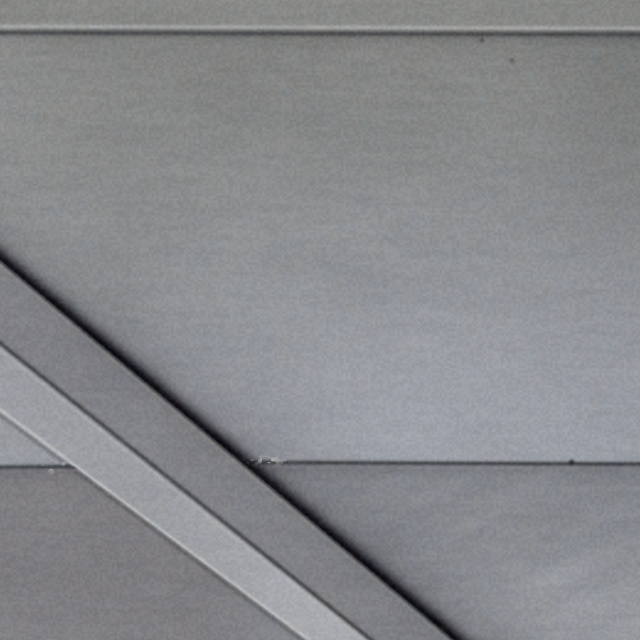
Write a Shadertoy shader that draws this texture.

```glsl
// Beam edges: height at the left side, downward slope
const vec2 BEAM_TOP = vec2(0.594, 0.837);
const vec2 BEAM_RIDGE = vec2(0.464, 0.800);
const vec2 BEAM_BOTTOM = vec2(0.359, 0.746);
// Seams: height at the left side, upward slope
const vec2 TOP_SEAM = vec2(0.9585, -0.003);
const vec2 LEFT_SEAM = vec2(0.271, 0.010);
const vec2 RIGHT_SEAM = vec2(0.280, -0.004);

const vec3 PANEL_HIGH = vec3(0.505, 0.510, 0.505);
const vec3 PANEL_LOW = vec3(0.615, 0.630, 0.660);
const vec3 LOWER_PANEL = vec3(0.520, 0.530, 0.550);
const vec3 TOP_STRIP = vec3(0.530, 0.535, 0.525);
const vec3 UPPER_FACE = vec3(0.505, 0.508, 0.528);
const vec3 LOWER_FACE = vec3(0.600, 0.607, 0.625);
const vec3 SHADOW = vec3(0.065, 0.060, 0.085);
const vec3 GROOVE = vec3(0.230, 0.235, 0.250);
const vec3 HIGHLIGHT = vec3(0.740, 0.745, 0.745);
const float GRAIN = 0.050;
const float BRUSHING = 0.035;
const float MOTTLE = 0.040;

float hash(vec2 p) {
    vec3 q = fract(vec3(p.xyx) * 0.1031);
    q += dot(q, q.yzx + 33.33);
    return fract((q.x + q.y) * q.z);
}

float noise(vec2 p) {
    vec2 cell = floor(p), f = fract(p);
    f = f * f * (3.0 - 2.0 * f);
    return mix(mix(hash(cell), hash(cell + vec2(1, 0)), f.x),
               mix(hash(cell + vec2(0, 1)), hash(cell + vec2(1, 1)), f.x), f.y);
}

float fbm(vec2 p) {
    float sum = 0.0, weight = 0.5;
    for (int i = 0; i < 4; i++) {
        sum += weight * noise(p);
        p = p * 2.03 + 17.1;
        weight *= 0.5;
    }
    return sum / 0.9375;
}

// Positive above the edge
float edgeDistance(vec2 p, vec2 edge) {
    return (p.y - edge.x + edge.y * p.x) * inversesqrt(1.0 + edge.y * edge.y);
}

float seamDistance(vec2 p, vec2 seam) {
    return p.y - seam.x - seam.y * p.x;
}

// Soft line of the given half width
float line(float d, float width) {
    return exp(-d * d / (width * width));
}

// Short frayed marks around a point
float scuffs(vec2 p, vec2 centre, vec2 size) {
    vec2 q = (p - centre) / size;
    return smoothstep(0.52, 0.72, noise(p * vec2(150.0, 260.0))) * exp(-dot(q, q));
}

vec3 wall(vec2 p, float beamDistance) {
    // Main panel brightens downward and to the right
    float light = smoothstep(0.98, 0.27, p.y);
    vec3 color = mix(PANEL_HIGH, PANEL_LOW, light * mix(0.72, 1.0, smoothstep(0.1, 0.7, p.x)));
    color += 0.035 * exp(-4.0 * p.x) * smoothstep(0.5, 0.75, p.y);
    color -= 0.035 * smoothstep(0.75, 1.05, p.x) * smoothstep(0.25, 0.6, p.y);

    // Lower panel, with slanted streaks on its right part
    float lowSeam = p.x < 0.25 ? seamDistance(p, LEFT_SEAM) : seamDistance(p, RIGHT_SEAM);
    vec3 lower = LOWER_PANEL + 0.07 * smoothstep(0.25, 0.0, p.y) * smoothstep(0.5, 0.9, p.x);
    lower += 0.05 * (fbm(vec2(p.x * 5.0 + p.y * 7.0, p.y * 42.0 - p.x * 20.0)) - 0.5)
           * smoothstep(0.4, 0.6, p.x);
    lower = mix(lower, vec3(0.49, 0.485, 0.50), smoothstep(0.5, 0.3, p.x));
    color = mix(lower, color, smoothstep(-0.004, 0.002, lowSeam));
    color = mix(color, GROOVE, 0.78 * line(lowSeam + 0.001, 0.0038));
    color -= 0.045 * exp(-abs(lowSeam + 0.012) * 90.0);

    // Top strip with its raised lip and the groove beneath
    float topSeam = seamDistance(p, TOP_SEAM);
    color = mix(color, TOP_STRIP, smoothstep(-0.004, 0.004, topSeam));
    color = mix(color, HIGHLIGHT, 0.55 * line(topSeam, 0.0038));
    color = mix(color, GROOVE, 0.68 * line(topSeam + 0.0095, 0.0045));
    color -= 0.04 * exp(-abs(topSeam + 0.016) * 100.0);

    // Shadow cast along the top of the beam
    float above = max(beamDistance, 0.0);
    float shade = 0.80 * exp(-above * above / 0.00022) + 0.25 * exp(-above * 22.0);
    return mix(color, SHADOW, min(shade, 1.0) * step(0.0, beamDistance));
}

void mainImage(out vec4 fragColor, in vec2 fragCoord) {
    vec2 p = fragCoord / iResolution.xy;
    float blur = max(0.0016, 1.0 / iResolution.y);
    float top = edgeDistance(p, BEAM_TOP);
    float ridge = edgeDistance(p, BEAM_RIDGE);
    float bottom = edgeDistance(p, BEAM_BOTTOM);

    // Two beam faces over the wall
    vec3 color = wall(p, top);
    vec3 face = UPPER_FACE - 0.04 * exp(top * 45.0);
    vec3 lowFace = LOWER_FACE + 0.06 * smoothstep(0.2, 0.5, p.x);
    face = mix(lowFace, face, smoothstep(-blur, blur, ridge));
    float inside = smoothstep(-blur, blur, bottom) * smoothstep(blur, -blur, top);
    color = mix(color, face, inside);

    // Beam edges: lit rim, grooved ridge, bright lower lip
    color = mix(color, vec3(0.55, 0.56, 0.53), 0.6 * line(top + 0.006, 0.0025));
    color = mix(color, SHADOW, 0.75 * line(top - 0.001, 0.0045));
    color = mix(color, GROOVE, 0.80 * line(ridge, 0.0040));
    color = mix(color, HIGHLIGHT, 0.30 * line(ridge + 0.008, 0.0030));
    color = mix(color, HIGHLIGHT, 0.80 * line(bottom - 0.001, 0.0030));
    color = mix(color, GROOVE, 0.35 * line(bottom + 0.006, 0.0035));

    // Scuffs by the seam and small dark specks
    float wear = scuffs(p, vec2(0.088, 0.271), vec2(0.022, 0.010))
               + scuffs(p, vec2(0.420, 0.281), vec2(0.025, 0.006));
    color = mix(color, HIGHLIGHT, 0.8 * min(wear, 1.0));
    float specks = line(length(p - vec2(0.893, 0.278)), 0.004)
                 + 0.5 * line(length(p - vec2(0.753, 0.937)), 0.004)
                 + 0.4 * line(length(p - vec2(0.800, 0.905)), 0.004);
    color = mix(color, SHADOW, 0.7 * specks);

    // Brushed grain and faint tint variation
    float texture_ = GRAIN * (noise(p * 260.0) - 0.5)
                   + BRUSHING * (fbm(p * vec2(14.0, 110.0)) - 0.5)
                   + MOTTLE * (fbm(p * vec2(5.0, 9.0) + 40.0) - 0.5);
    vec3 tint = vec3(0.012, 0.0, -0.012) * (noise(p * 70.0 + 9.0) - 0.5);
    fragColor = vec4(clamp(color + texture_ + tint, 0.0, 1.0), 1.0);
}
```
